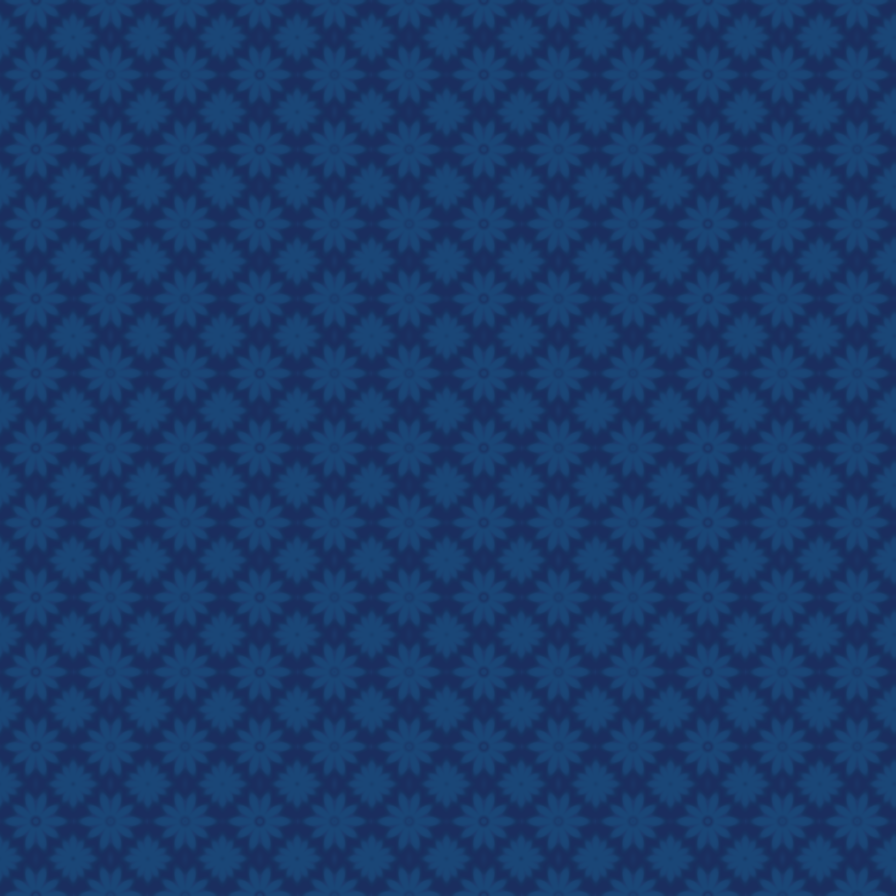
A WebGL 2 fragment shader for this pattern:

```glsl
#version 300 es
precision highp float;
// Tone-on-tone blue floral lattice: ten-petalled blooms alternate with
// smaller scalloped rosettes, leaving a diagonal net of dark ground. Each
// flower is a polar distance shape, repeated by folding the plane into cells.

#define REPEATS 12.0        // cells across and down
#define BLOOM_X 0.48        // horizontal shift of the blooms, in cells
#define BLOOM_RADIUS 0.32   // mean radius, in cells
#define PETAL_DEPTH 0.06
#define ROSETTE_RADIUS 0.255
#define SCALLOP_DEPTH 0.025
#define DIAMOND 0.028       // pull of both outlines toward a diamond
#define SOFTNESS 0.036      // edge blur, in cells
#define ACCENT_STEP 3.0     // columns between stronger details

uniform vec2 u_resolution;
out vec4 fragColor;

const vec3 NAVY = vec3(0.10, 0.182, 0.372);
const vec3 NAVY_HALO = vec3(0.09, 0.21, 0.39);
const vec3 SEAM_BLUE = vec3(0.11, 0.237, 0.435);
const vec3 PETAL_BLUE = vec3(0.10, 0.274, 0.465);

// Offset from the nearest grid point
vec2 fold(vec2 p) {
    return fract(p + 0.5) - 0.5;
}

// 1 in every ACCENT_STEP-th column, counted from the given one; lower elsewhere
float accent(vec2 p, float column) {
    float k = mod(floor(p.x + 0.5) - column, ACCENT_STEP);
    return k < 0.5 ? 1.0 : 0.6;
}

float disc(float radius, float size, float blur) {
    return 1.0 - smoothstep(size - blur, size + blur, radius);
}

float angleOf(vec2 p) {
    return atan(p.y, p.x + 0.00001);
}

// Distance to a flower with evenly spread petals and a diamond envelope
float flowerDistance(vec2 p, float radius, float petals, float depth) {
    float a = angleOf(p);
    return length(p) - radius - depth * cos(petals * a) - DIAMOND * cos(4.0 * a);
}

// Dark lines between petals, fading toward the heart
float seams(vec2 p, float petals, float inner, float outer) {
    float wave = 0.5 - 0.5 * cos(petals * angleOf(p));
    return wave * wave * wave * smoothstep(inner, outer, length(p));
}

// Petal tone: paler inside, dimmer along seams and rim
vec3 petalColor(float distance, float seam) {
    float rim = smoothstep(-0.10, 0.0, distance);
    return mix(PETAL_BLUE, SEAM_BLUE, clamp(0.4 * rim + 0.9 * seam, 0.0, 1.0));
}

void main() {
    vec2 grid = gl_FragCoord.xy / u_resolution * REPEATS - vec2(BLOOM_X, 0.0);
    float pixel = REPEATS / min(u_resolution.x, u_resolution.y);
    float blur = max(SOFTNESS, pixel);

    vec2 bloom = fold(grid);
    vec2 rosette = fold(grid - 0.5);
    float bloomR = length(bloom);
    float rosetteR = length(rosette);
    float bloomD = flowerDistance(bloom, BLOOM_RADIUS, 10.0, PETAL_DEPTH);
    float rosetteD = flowerDistance(rosette, ROSETTE_RADIUS, 12.0, SCALLOP_DEPTH);

    // Ground, slightly lifted around the flowers
    float nearest = min(bloomD, rosetteD);
    vec3 color = mix(NAVY_HALO, NAVY, smoothstep(0.0, 0.09, nearest));

    // Faint stitches midway between neighbouring blooms
    vec2 upright = fold(grid - vec2(0.0, 0.5)) * vec2(1.0, 0.5);
    float stitch = min(length(fold(grid - vec2(0.5, 0.0))), length(upright));
    float stitchMask = disc(stitch, 0.03, blur) * accent(grid, 1.0);
    color = mix(color, SEAM_BLUE, 0.6 * stitchMask);

    // Bloom with a dark ring around a small pale heart
    vec3 bloomColor = petalColor(bloomD, seams(bloom, 10.0, 0.08, 0.25));
    float ring = disc(abs(bloomR - 0.05), 0.02, blur) * accent(grid, 0.0);
    bloomColor = mix(bloomColor, NAVY, 0.8 * ring);
    bloomColor = mix(bloomColor, SEAM_BLUE, 0.7 * disc(bloomR, 0.018, pixel));
    color = mix(color, bloomColor, 1.0 - smoothstep(-blur, blur, bloomD));

    // Rosette with a pinhole centre
    vec3 rosetteColor = petalColor(rosetteD, 0.5 * seams(rosette, 12.0, 0.1, 0.25));
    float pinhole = disc(rosetteR, 0.018, blur) * accent(grid - 0.5, 0.0);
    rosetteColor = mix(rosetteColor, NAVY_HALO, 0.8 * pinhole);
    color = mix(color, rosetteColor, 1.0 - smoothstep(-blur, blur, rosetteD));

    fragColor = vec4(color, 1.0);
}
```
